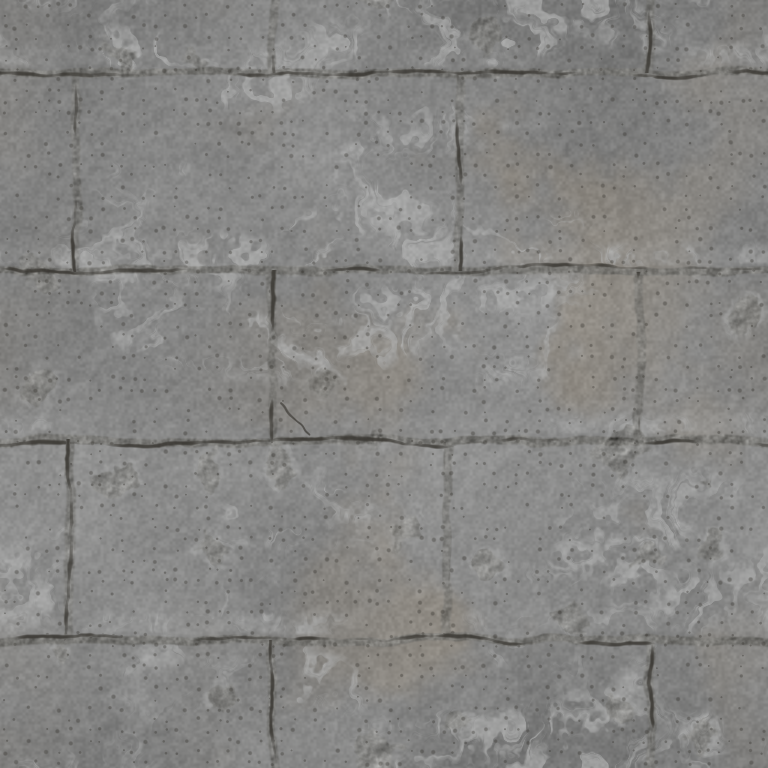
A WebGL 1 fragment shader for this texture:

```glsl
precision highp float;
// Weathered grey concrete block wall: four staggered courses, mortar joints, chips and chalky scrapes.
uniform vec2 u_resolution;

// Layout, in canvas units; entries run upward from the course that wraps the bottom edge
const vec4 BED_Y = vec4(0.167, 0.426, 0.648, 0.905);
const vec4 LEFT_X = vec4(0.355, 0.091, 0.354, 0.099);
const vec4 RIGHT_X = vec4(0.845, 0.581, 0.833, 0.598);
const float BED_HALF = 0.0058;
const float HEAD_HALF = 0.0062;
const float CRACK_HALF = 0.0026;
const float EDGE_WOBBLE = 0.014;
const float CHIP_GRID = 9.0;
const float PORE_GRID = 72.0;
const vec2 FISSURE_TOP = vec2(0.366, 0.474);
const vec2 FISSURE_END = vec2(0.401, 0.435);

const vec3 CONCRETE = vec3(0.520, 0.521, 0.519);
const vec3 MORTAR = vec3(0.450, 0.447, 0.432);
const vec3 GAP = vec3(0.215, 0.205, 0.185);
const vec3 CHALK = vec3(0.665, 0.667, 0.665);
const vec3 STAIN = vec3(0.590, 0.550, 0.490);

float hash(vec2 p) {
  vec3 q = fract(p.xyx * 0.1031);
  q += dot(q, q.yzx + 33.33);
  return fract((q.x + q.y) * q.z);
}

// Value noise that repeats over the canvas
float noise(vec2 uv, vec2 freq, float seed) {
  vec2 p = uv * freq, i = floor(p), f = fract(p);
  f = f * f * (3.0 - 2.0 * f);
  vec2 a = mod(i, freq) + seed, b = mod(i + 1.0, freq) + seed;
  return mix(mix(hash(a), hash(vec2(b.x, a.y)), f.x),
             mix(hash(vec2(a.x, b.y)), hash(b), f.x), f.y);
}

float fbm(vec2 uv, vec2 freq, float seed) {
  float sum = 0.0, amp = 0.533;
  for (int k = 0; k < 4; k++) {
    sum += amp * noise(uv, freq, seed + float(k) * 17.0);
    freq *= 2.0;
    amp *= 0.5;
  }
  return sum;
}

float wrapDelta(float d) { return fract(d + 0.5) - 0.5; }
float nearer(float a, float b) { return abs(a) < abs(b) ? a : b; }

// x: mortar cover, y: broken dark gap wandering across the joint
vec2 joint(vec2 uv, float d, float halfWidth, float seed, float px) {
  float cover = 1.0 - smoothstep(halfWidth * 0.6, halfWidth * 1.25, abs(d));
  float drift = (noise(uv, vec2(7.0), seed) - 0.5) * 2.4 * halfWidth;
  float open = smoothstep(0.40, 0.64, fbm(uv, vec2(15.0), seed + 5.0));
  float gap = open * (1.0 - smoothstep(0.3 * CRACK_HALF, CRACK_HALF * open + px, abs(d - drift)));
  return vec2(cover, gap);
}

// Distance to the nearest tilted chip; chips crowd the lower courses
float chipDistance(vec2 uv) {
  vec2 p = uv * CHIP_GRID, base = floor(p);
  float best = 1.0;
  for (int j = -1; j <= 1; j++) {
    for (int i = -1; i <= 1; i++) {
      vec2 cell = base + vec2(float(i), float(j));
      vec2 id = mod(cell, CHIP_GRID) + 61.0;
      vec2 q = p - cell - 0.2 - 0.6 * vec2(hash(id), hash(id + 23.0));
      float turn = 0.35 + 0.9 * hash(id + 41.0), c = cos(turn), s = sin(turn);
      q = abs(vec2(c * q.x + s * q.y, c * q.y - s * q.x));
      vec2 size = 0.07 + 0.15 * vec2(hash(id + 57.0), hash(id + 73.0));
      vec2 e = q - size;
      float d = length(max(e, 0.0)) + min(max(e.x, e.y), 0.0);
      float chance = id.y - 61.0 < 4.0 ? 0.48 : 0.10;
      if (hash(id + 97.0) < chance) best = min(best, d);
    }
  }
  return best / CHIP_GRID;
}

float pores(vec2 uv, float px) {
  vec2 p = uv * PORE_GRID, id = mod(floor(p), PORE_GRID) + 131.0;
  vec2 centre = 0.3 + 0.4 * vec2(hash(id), hash(id + 19.0));
  float radius = 0.08 + 0.17 * hash(id + 37.0);
  float dotMask = 1.0 - smoothstep(radius * 0.4, radius + px * PORE_GRID * 0.5, length(fract(p) - centre));
  return dotMask * step(0.68, hash(id + 53.0));
}

void main() {
  vec2 uv = gl_FragCoord.xy / u_resolution;
  float px = 1.0 / min(u_resolution.x, u_resolution.y);

  // Ragged block edges
  vec2 warp = vec2(fbm(uv, vec2(18.0), 3.0), fbm(uv, vec2(18.0), 29.0)) - 0.5;
  vec2 p = uv + EDGE_WOBBLE * warp;
  float course = mod(dot(step(BED_Y, vec4(p.y)), vec4(1.0)), 4.0);
  vec4 pick = vec4(equal(vec4(course), vec4(0.0, 1.0, 2.0, 3.0)));
  float left = dot(LEFT_X, pick), right = dot(RIGHT_X, pick);
  float block = step(left, p.x) * step(p.x, right);
  float bedD = 1.0;
  bedD = nearer(wrapDelta(p.y - BED_Y.x), wrapDelta(p.y - BED_Y.y));
  bedD = nearer(bedD, nearer(wrapDelta(p.y - BED_Y.z), wrapDelta(p.y - BED_Y.w)));
  float headD = nearer(wrapDelta(p.x - left), wrapDelta(p.x - right));
  vec2 bed = joint(uv, bedD, BED_HALF, 11.0, px), head = joint(uv, headD, HEAD_HALF, 47.0, px);
  float mortar = max(bed.x, head.x * 0.75), gap = max(bed.y, head.y);

  // Block tone, clouding, grain and warm stains
  float relief = fbm(uv + vec2(-0.003, 0.003), vec2(52.0), 7.0) - fbm(uv, vec2(52.0), 7.0);
  float grain = (noise(uv, vec2(256.0), 5.0) - 0.5) * 0.055 + (noise(uv, vec2(110.0), 9.0) - 0.5) * 0.035;
  float tint = (hash(vec2(course, block) + 7.0) - 0.5) * 0.025;
  vec3 color = CONCRETE + tint + 0.14 * (fbm(uv, vec2(5.0), 13.0) - 0.5);
  float warmSide = 0.5 + 0.5 * cos(6.2832 * (uv.x - 0.66));
  color = mix(color, STAIN, 0.5 * warmSide * smoothstep(0.50, 0.72, fbm(uv, vec2(6.0), 83.0)));

  // Chalky strokes and pale bands resting on the bed joints
  float patches = smoothstep(0.53, 0.68, fbm(uv, vec2(6.0, 9.0), 31.0));
  float strokes = smoothstep(0.44, 0.70, fbm(uv + vec2(0.25 * warp.y, 0.0), vec2(40.0, 18.0), 67.0));
  float ledge = smoothstep(0.006, 0.014, bedD) * (1.0 - smoothstep(0.025, 0.045, bedD));
  ledge *= smoothstep(0.42, 0.65, noise(uv, vec2(5.0), 71.0));
  color = mix(color, CHALK, min(0.75 * patches * strokes + ledge * (0.15 + 0.45 * strokes), 0.8));

  // Chips with rough floors and scuffed rims
  float chipD = chipDistance(uv) + 0.045 * (fbm(uv, vec2(30.0), 43.0) - 0.5);
  float chip = 1.0 - smoothstep(-0.002, 0.003, chipD);
  float rim = 1.0 - smoothstep(0.001, 0.009, abs(chipD - 0.003));
  color = mix(color, CHALK, 0.32 * rim * (0.4 + strokes));
  color = mix(color, MORTAR * 1.1, 0.45 * chip);

  // Joints, fissure and pores
  color = mix(color, MORTAR, 0.78 * mortar);
  vec2 span = FISSURE_END - FISSURE_TOP, rel = p + 0.5 * EDGE_WOBBLE * warp - FISSURE_TOP;
  float fissureD = length(rel - span * clamp(dot(rel, span) / dot(span, span), 0.0, 1.0));
  gap = max(gap, 0.8 * (1.0 - smoothstep(0.0004, 0.0012 + px, fissureD)));
  color += grain * (1.0 + mortar) + relief * (0.10 + 0.42 * chip + 0.38 * mortar);
  color = mix(color, GAP, max(0.82 * gap, 0.38 * pores(uv, px)));
  gl_FragColor = vec4(clamp(color, 0.0, 1.0), 1.0);
}
```
